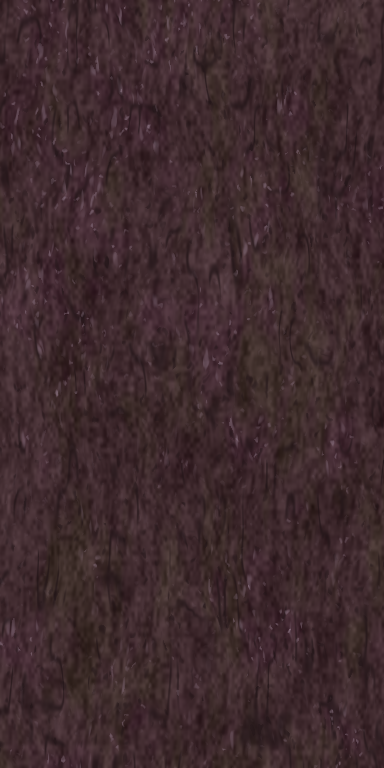
Reproduce this texture procedurally as a Shadertoy shader.

```glsl
// Dark, plum-stained weathered wood with an upright grain.
// Stretched noise layers make the fibres, broken ridges make the cracks, and
// cellular noise scatters pale chips and pits; knots bend the grain.

const vec3 DEEP_PLUM  = vec3(0.150, 0.076, 0.090);
const vec3 DUSTY_ROSE = vec3(0.355, 0.258, 0.278);
const vec3 CRACK_DARK = vec3(0.130, 0.080, 0.092);
const vec3 CHIP_PALE  = vec3(0.540, 0.450, 0.510);
const vec3 OLIVE_TINT = vec3(-0.004, 0.018, -0.016);
const vec3 MAUVE_TINT = vec3(0.014, -0.002, 0.017);

float hash(vec2 p) {
    vec3 q = fract(vec3(p.xyx) * vec3(0.1031, 0.103, 0.0973));
    q += dot(q, q.yzx + 33.33);
    return fract((q.x + q.y) * q.z);
}

vec2 hash2(vec2 p) {
    return vec2(hash(p + 17.3), hash(p + 71.9));
}

float noise(vec2 p) {
    vec2 i = floor(p), f = fract(p);
    f = f * f * (3.0 - 2.0 * f);
    float low  = mix(hash(i), hash(i + vec2(1, 0)), f.x);
    float high = mix(hash(i + vec2(0, 1)), hash(i + vec2(1, 1)), f.x);
    return mix(low, high, f.y);
}

// Three octaves, kept in 0..1
float layers(vec2 p) {
    return (noise(p) * 4.0 + noise(p * 2.1 + 9.2) * 3.0 + noise(p * 4.3 + 5.7) * 2.0) / 9.0;
}

// Cellular noise: distance to the nearest point, and that cell's random id
vec2 cells(vec2 p) {
    vec2 base = floor(p), nearest = vec2(9.0, 0.0);
    for (int y = -1; y <= 1; y++)
    for (int x = -1; x <= 1; x++) {
        vec2 cell = base + vec2(x, y);
        float d = length(cell + hash2(cell) - p);
        if (d < nearest.x) nearest = vec2(d, hash(cell + 3.7));
    }
    return nearest;
}

// Ragged chips in the cells whose id is above 1 - share
float chips(vec2 p, float share, float radius) {
    vec2 c = cells(p + 0.7 * vec2(noise(p * 1.7), noise(p * 1.7 + 31.0)));
    float strength = smoothstep(1.0 - share, 1.0, c.y);
    float reach = radius * (0.6 + 0.4 * strength);
    return strength * (1.0 - smoothstep(reach * 0.2, reach, c.x));
}

// Thin lines along the middle contour of a stretched noise
float cracks(vec2 p, float width) {
    return 1.0 - smoothstep(0.0, width, abs(noise(p) - 0.5));
}

// Layered sines make the grain wander sideways
float sway(vec2 p) {
    return 0.008 * sin(p.y * 5.0 + p.x * 7.0)
         + 0.004 * sin(p.y * 13.0 - p.x * 19.0)
         + 0.002 * sin(p.y * 37.0 + p.x * 31.0);
}

// x: sideways bend of the grain, y: dark slit, z: pale rim above it
vec3 knot(vec2 p, vec2 centre, float size) {
    vec2 q = (p - centre) / size;
    q.y += 0.4 * sin(q.x * 1.6) + 0.9 * (noise(q * 3.0 + centre * 40.0) - 0.5);
    float near = exp(-dot(q, q) * 0.5);
    float slit = exp(-q.x * q.x * 1.6 - q.y * q.y * 16.0);
    float rim  = exp(-q.x * q.x - (q.y - 0.7) * (q.y - 0.7) * 5.0);
    return vec3(q.x * near * size * 0.3, slit, rim);
}

void mainImage(out vec4 fragColor, in vec2 fragCoord) {
    vec2 p = fragCoord / iResolution.x;

    // One main knot and a scatter of faint ones
    vec3 knots = knot(p, vec2(0.49, 0.41), 0.045);
    for (int i = 0; i < 6; i++) {
        vec2 spot = hash2(vec2(i, 4 * i + 2)) * vec2(1.0, 2.0);
        knots += knot(p, spot, 0.028) * vec3(1.0, 0.4, 0.2);
    }
    vec2 g = p + vec2(sway(p) - knots.x, 0.0);

    // Tone: broad stains, fibres, fine fibres and grit
    float stain  = layers(g * vec2(4.0, 2.5) + 2.0);
    float fibre  = noise(g * vec2(45.0, 9.0));
    float strand = noise(g * vec2(80.0, 22.0) + 30.0);
    float grit   = noise(g * vec2(125.0, 75.0) + 60.0);
    float tone = 0.49 + 0.46 * (stain - 0.5) + 0.26 * (fibre - 0.5)
               + 0.38 * (strand - 0.5) + 0.44 * (grit - 0.5);
    vec3 color = mix(DEEP_PLUM, DUSTY_ROSE, tone + 0.15 * knots.z);

    // Slight hue drifts between olive and mauve
    float olive = layers(g * vec2(14.0, 4.0) + 40.0);
    float mauve = layers(g * vec2(9.0, 6.0) + 80.0);
    color += OLIVE_TINT * smoothstep(0.45, 0.80, olive);
    color += MAUVE_TINT * smoothstep(0.48, 0.75, mauve);

    // Short broken cracks and small pits
    float broken = smoothstep(0.50, 0.75, noise(p * vec2(20.0, 13.0) + 11.0));
    float crack = cracks(g * vec2(38.0, 9.0) + 5.0, 0.14) * broken;
    float pit = chips(g * vec2(60.0, 32.0) + 50.0, 0.25, 0.50);
    color = mix(color, CRACK_DARK, min(0.65 * crack + 0.55 * pit, 0.8));
    color = mix(color, CRACK_DARK, 0.7 * min(knots.y, 1.0));

    // Pale streaks and specks, clustered on the mauve stains
    float cluster = 0.20 + 0.80 * smoothstep(0.45, 0.68, mauve);
    float streak = chips(g * vec2(62.0, 20.0), 0.28, 0.50);
    float speck  = chips(g * vec2(78.0, 56.0) + 20.0, 0.18, 0.50);
    color = mix(color, CHIP_PALE, cluster * min(0.50 * streak + 0.60 * speck, 0.8));

    fragColor = vec4(color, 1.0);
}
```
